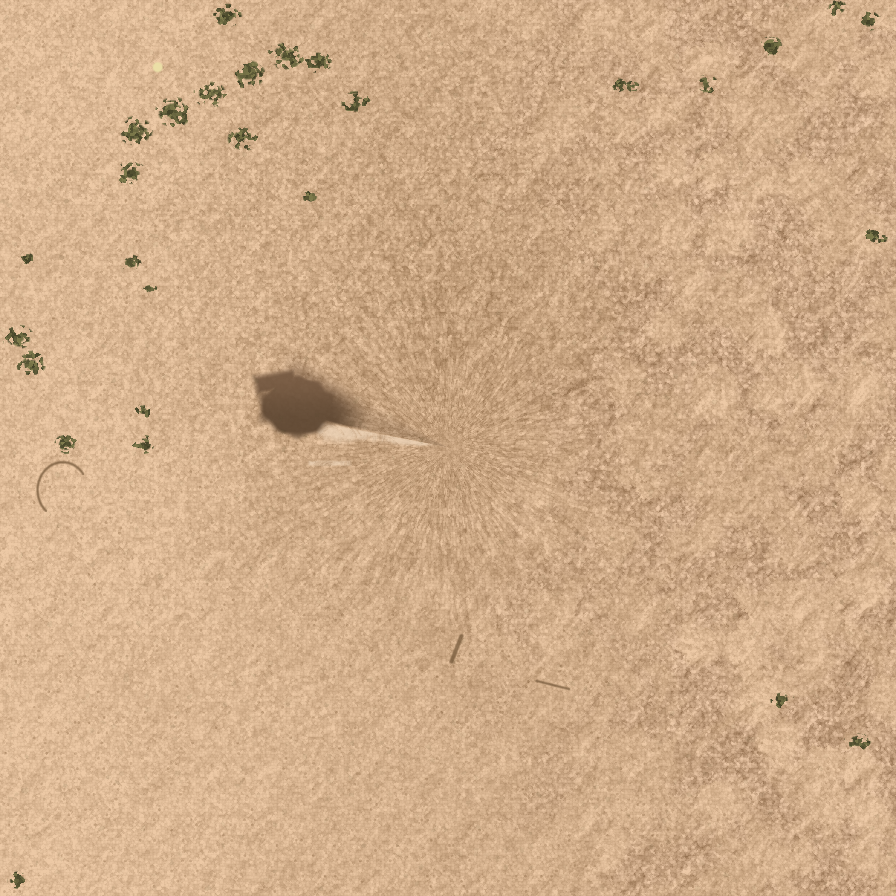
This texture is drawn by a WebGL 1 fragment shader. Its source:

```glsl
precision highp float;
// Sunlit sandy ground seen from above, pinched into radial streaks at the centre.
// Cellular noise makes grains and pebbles, layered sines make mottling and relief;
// a soft shadow, a pale strip, small plants and twigs lie on top.
uniform vec2 u_resolution;

vec2 hash2(vec2 p) {
  vec3 q = fract(p.xyx * vec3(0.1031, 0.1030, 0.0973));
  q += dot(q, q.yzx + 33.33);
  return fract((q.xx + q.yz) * q.zy);
}

// x: distance to the nearest cell point, y: random value of that cell
vec2 cells(vec2 p) {
  vec2 base = floor(p), best = vec2(9.0, 0.0);
  for (int j = -1; j <= 1; j++) {
    for (int i = -1; i <= 1; i++) {
      vec2 id = base + vec2(float(i), float(j));
      vec2 rnd = hash2(id + 200.0);
      float d = length(id + 0.1 + 0.8 * rnd - p);
      if (d < best.x) best = vec2(d, rnd.y);
    }
  }
  return best;
}

// Warped, rotated sines in about -1..1
float mottle(vec2 p) {
  float sum = 0.0, amp = 0.5;
  for (int i = 0; i < 5; i++) {
    p += 0.7 * sin(p.yx * 1.3 + vec2(1.7, 4.1));
    sum += amp * sin(p.x) * cos(p.y + 0.6);
    p = mat2(1.45, 1.2, -1.2, 1.45) * p + 2.3;
    amp *= 0.7;
  }
  return sum;
}

float box(vec2 p, vec2 halfSize) {
  vec2 d = abs(p) - halfSize;
  return length(max(d, 0.0)) + min(max(d.x, d.y), 0.0);
}

float segment(vec2 p, vec2 a, vec2 b) {
  vec2 ab = b - a;
  return length(p - a - ab * clamp(dot(p - a, ab) / dot(ab, ab), 0.0, 1.0));
}

// Density of evenly spaced tufts from a to b
float tufts(vec2 p, vec2 a, vec2 b, float gaps, float size) {
  vec2 ab = b - a;
  float k = clamp(floor(dot(p - a, ab) / dot(ab, ab) * gaps + 0.5), 0.0, gaps);
  vec2 q = p - a - ab * k / gaps;
  return max(0.0, 1.0 - length(q * vec2(0.9, 1.1)) / size);
}

void main() {
  vec2 p = gl_FragCoord.xy / u_resolution;
  vec2 d = p - vec2(0.499, 0.501);
  float r = length(d);

  // Broad light: bright left, duller right and above the centre
  float broad = mottle(p * 13.0);
  float fine = mottle(p * 80.0);
  float relief = fine - mottle(p * 80.0 + vec2(-0.35, 0.35));
  float right = smoothstep(0.4, 0.85, p.x + 0.06 * broad);
  vec2 u = (p - vec2(0.45, 0.70)) * 3.5;
  float upper = exp(-dot(u, u));
  float tone = 1.03 - 0.36 * smoothstep(0.05, 0.55, p.x) - 0.30 * upper - 0.24 * exp(-r * r * 25.0);
  tone += 0.12 * broad + 0.10 * fine;

  // Pebbly ground broken by rounded patches of smooth sand
  vec2 blob = cells(p * 17.0 + 0.25 * vec2(broad, fine));
  float smoothSand = (1.0 - smoothstep(0.25, 0.55, blob.x + 0.12 * fine)) * step(0.45, blob.y);
  float rough = smoothstep(-0.5, 0.5, mottle(p * 30.0 + 5.0) + 0.4 * broad) * (1.0 - smoothSand);
  float gravel = clamp(right * rough + 0.6 * upper, 0.0, 1.0);
  float calm = smoothstep(0.02, 0.22, r);
  vec2 pebble = cells(p * 175.0);
  vec2 grain = cells(p * 310.0 + 40.0);
  tone += right * (0.22 * smoothSand - (0.50 - 0.20 * p.y) * rough);
  tone += calm * (0.35 + 0.65 * gravel) * (0.9 * (pebble.y - 0.5) - 1.1 * (pebble.x - 0.42));
  tone += (0.65 + 0.45 * gravel) * (grain.y - 0.5) - 0.6 * (grain.x - 0.42);
  tone += (0.28 + 0.25 * right) * relief * calm;
  tone -= 0.9 * step(0.94, pebble.y) * (1.0 - smoothstep(0.15, 0.4, pebble.x)) * calm;

  // Radial streaks; the angular seam lies along the pale strip
  vec2 turned = mat2(0.985, 0.174, -0.174, 0.985) * d;
  float angle = atan(turned.y, turned.x);
  float depth = log(r + 0.01);
  vec2 wide = cells(vec2(angle * 10.0 + 0.4 * sin(depth * 5.0), depth * 4.0));
  vec2 thin = cells(vec2(angle * 34.0 + 0.5 * broad, depth * 9.0));
  float pinch = (1.0 - smoothstep(0.05, 0.33, r)) * smoothstep(0.0, 0.03, r);
  tone += pinch * (0.8 * (thin.y - 0.5) - 0.7 * (thin.x - 0.42) + 0.3 * (wide.y - 0.5) - 0.35 * (wide.x - 0.4));
  vec3 col = mix(vec3(0.74, 0.60, 0.46), vec3(0.87, 0.73, 0.59), clamp(tone, -1.6, 1.45));
  col.b += 0.012 * right * rough;

  // Pale strip pointing at the centre, and a broken dash below it
  float slope = d.y / max(-d.x, 0.001);
  float strip = smoothstep(0.02, 0.13, slope + 0.03 * fine) * (1.0 - smoothstep(0.18, 0.21, slope));
  strip *= (1.0 - smoothstep(0.142, 0.148, -d.x)) * smoothstep(0.0, 0.03, -d.x);
  float dash = 1.0 - smoothstep(0.0, 0.003, box(p - vec2(0.368, 0.483), vec2(0.022, 0.001)) + 0.002 * fine);
  col = mix(col, vec3(0.93, 0.83, 0.72), max(strip, dash) * (0.3 + 0.5 * smoothstep(-0.6, 0.2, fine)));

  // Shadow: tilted block, round body and a wedge fading to the centre
  vec2 b = mat2(0.98, -0.19, 0.19, 0.98) * (p - vec2(0.308, 0.574));
  float block = box(b, vec2(0.023, 0.010));
  float body = (length((p - vec2(0.333, 0.547)) / vec2(0.044, 0.033)) - 1.0) * 0.036;
  body += 0.003 * sin(p.x * 210.0 + 1.0) * sin(p.y * 170.0);
  float shade = 1.0 - smoothstep(-0.005, 0.005, min(block, body));
  float wedge = smoothstep(0.19, 0.23, slope) * (1.0 - smoothstep(0.36, 0.66, slope)) * step(d.x, 0.0);
  wedge *= mix(0.2, 1.0, smoothstep(0.08, 0.13, -d.x)) * (1.0 - smoothstep(0.16, 0.19, -d.x));
  vec3 dark = mix(vec3(0.36, 0.27, 0.19), vec3(0.45, 0.34, 0.25), smoothstep(0.53, 0.58, p.y));
  col = mix(col, dark, 0.92 * max(shade, wedge));

  // Plants: tuft density broken into leaves by cells
  float g = tufts(p, vec2(0.152, 0.854), vec2(0.319, 0.938), 4.0, 0.020);
  g = max(g, tufts(p, vec2(0.146, 0.806), vec2(0.397, 0.885), 2.0, 0.017));
  g = max(g, tufts(p, vec2(0.355, 0.932), vec2(0.254, 0.982), 1.0, 0.016));
  g = max(g, tufts(p, vec2(0.348, 0.780), vec2(0.147, 0.706), 1.0, 0.011));
  g = max(g, tufts(p, vec2(0.167, 0.676), vec2(0.031, 0.712), 1.0, 0.009));
  g = max(g, tufts(p, vec2(0.022, 0.622), vec2(0.035, 0.594), 1.0, 0.018));
  g = max(g, tufts(p, vec2(0.074, 0.504), vec2(0.160, 0.504), 1.0, 0.013));
  g = max(g, tufts(p, vec2(0.161, 0.543), vec2(0.020, 0.017), 1.0, 0.012));
  g = max(g, tufts(p, vec2(0.788, 0.906), vec2(0.934, 0.992), 2.0, 0.013));
  g = max(g, tufts(p, vec2(0.690, 0.905), vec2(0.707, 0.903), 1.0, 0.009));
  g = max(g, tufts(p, vec2(0.970, 0.977), vec2(0.977, 0.736), 1.0, 0.013));
  g = max(g, tufts(p, vec2(0.872, 0.219), vec2(0.957, 0.173), 1.0, 0.014));
  vec2 leaf = cells(p * 210.0 + 9.0);
  vec3 green = mix(vec3(0.20, 0.21, 0.11), vec3(0.46, 0.46, 0.27), grain.y);
  col = mix(col, green, 0.9 * smoothstep(0.48, 0.58, 0.6 * g + 0.5 * leaf.y));

  // Twigs, a small hollow and a pale leaf
  vec2 c = p - vec2(0.070, 0.453);
  float twig = abs(length(c * vec2(1.0, 0.9)) - 0.028) + max(0.0, c.x - c.y - 0.005);
  twig = min(twig, segment(p, vec2(0.599, 0.240), vec2(0.635, 0.231)));
  twig = min(twig, segment(p, vec2(0.504, 0.262), vec2(0.515, 0.290)) - 0.001);
  col = mix(col, vec3(0.46, 0.35, 0.23), 0.75 * (1.0 - smoothstep(0.0, 0.0025, twig)));
  col = mix(col, vec3(0.92, 0.87, 0.65), 1.0 - smoothstep(0.004, 0.007, length(p - vec2(0.176, 0.925))));
  gl_FragColor = vec4(clamp(col, 0.0, 1.0), 1.0);
}
```
